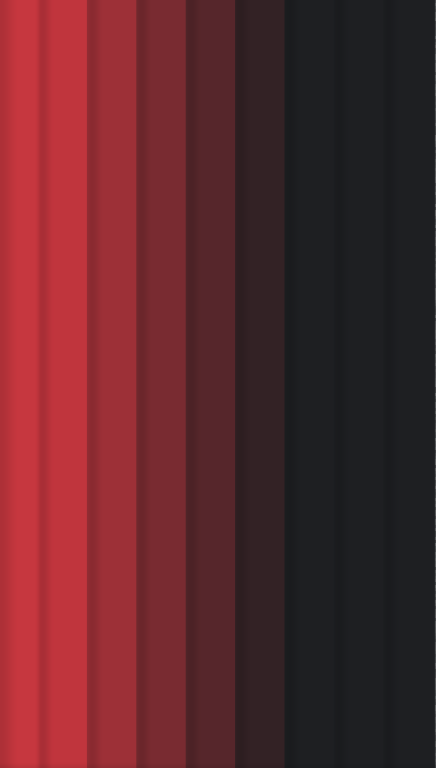
Give the GLSL for this background, as a WebGL 1 fragment shader.

```glsl
precision highp float;
// Vertical overlapping panels stepping from bright red to charcoal, each with a soft shadow.

uniform vec2 u_resolution;

#define FIRST_EDGE 0.086
#define PANEL_WIDTH 0.1133
#define SHADOW_PEAK 0.012
#define SHADOW_LENGTH 0.038
#define SHADOW_DEPTH 0.12
#define BORDER_DEPTH 0.13
#define BORDER_WIDTH 0.045
#define RIM_WIDTH 0.0025
#define RIM_STRENGTH 0.45

const vec3 SCARLET = vec3(0.778, 0.215, 0.246);
const vec3 RED = vec3(0.752, 0.206, 0.239);
const vec3 UMBER = vec3(0.200, 0.132, 0.144);
const vec3 CHARCOAL = vec3(0.116, 0.122, 0.133);

float hash(float n) {
  return fract(sin(n * 127.1) * 43758.5);
}

// Flat colour of a panel: one accent, five even steps, then charcoal.
vec3 panelColor(float index) {
  vec3 color = mix(RED, UMBER, clamp((index - 1.0) / 4.0, 0.0, 1.0));
  color = mix(SCARLET, color, step(0.5, index));
  return mix(color, CHARCOAL, step(5.5, index));
}

float panelLeft(float index) {
  return FIRST_EDGE + (index - 1.0) * PANEL_WIDTH;
}

// Panel colour with a shadow that swells just inside its left edge.
vec3 shadedPanel(float index, float x) {
  float inside = x - panelLeft(index);
  float rise = smoothstep(-SHADOW_PEAK, SHADOW_PEAK, inside);
  float fall = 1.0 - smoothstep(SHADOW_PEAK, SHADOW_LENGTH, inside);
  return panelColor(index) * (1.0 - SHADOW_DEPTH * rise * fall);
}

void main() {
  vec2 uv = gl_FragCoord.xy / u_resolution;
  float pixel = 1.0 / u_resolution.x;

  // Stack the panels from left to right with smooth edges.
  vec3 color = panelColor(0.0);
  for (int i = 1; i < 9; i++) {
    float index = float(i);
    float softness = (i == 1) ? 0.012 : pixel;
    float cover = clamp((uv.x - panelLeft(index)) / softness + 0.5, 0.0, 1.0);
    color = mix(color, shadedPanel(index, uv.x), cover);
  }

  // Dim left border.
  color *= 1.0 - BORDER_DEPTH * (1.0 - smoothstep(0.0, BORDER_WIDTH, uv.x));

  // Faint broken rim along the right border.
  float rim = clamp((uv.x - 1.0 + RIM_WIDTH) / pixel + 0.5, 0.0, 1.0);
  float flecks = 0.5 + 0.5 * hash(floor(uv.y * 256.0));
  color = mix(color, vec3(0.75), rim * flecks * RIM_STRENGTH);

  // Slight dimming at the bottom.
  color *= 0.94 + 0.06 * smoothstep(0.0, 0.008, uv.y);

  gl_FragColor = vec4(color, 1.0);
}
```
